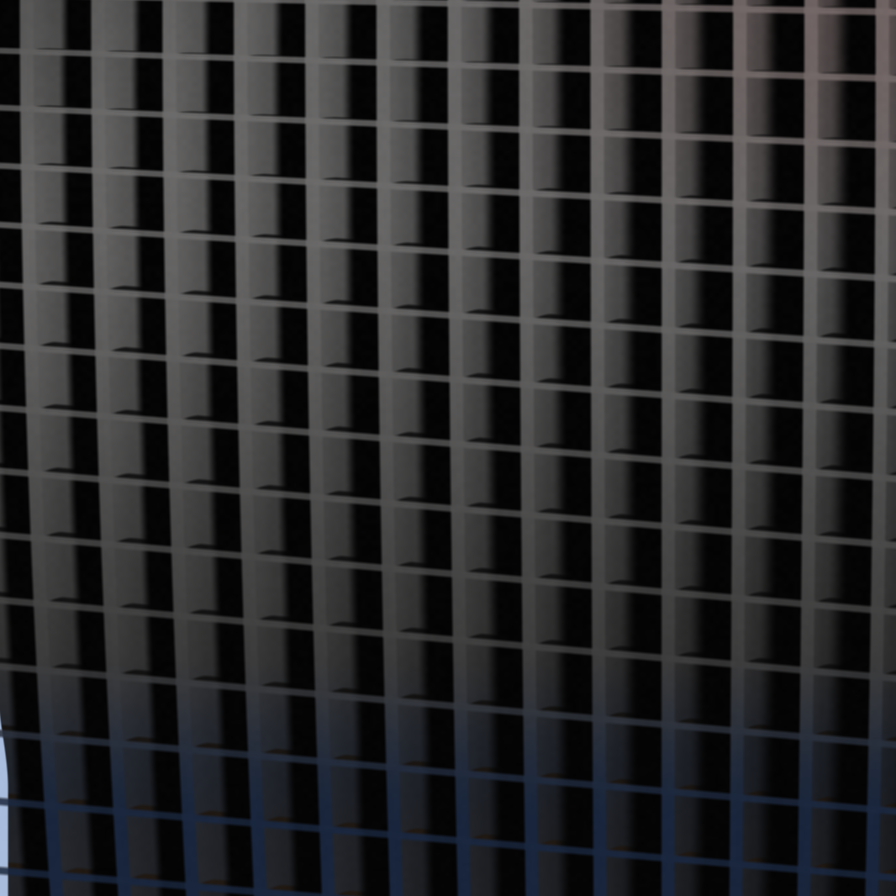
Reproduce this pattern procedurally as a Shadertoy shader.

```glsl
// Curved grey egg-crate grille: deep square cells lit from the right, blue glow below.
#define COL_START vec2(0.0221, 0.0339)   // first column at the top, its drift below
#define COL_PITCH vec2(0.0796, -0.0038)  // column spacing at the top, its change below
#define RIB_WIDTH 0.19                   // upright rib, share of a cell
#define BAR_HALF 0.052                   // half height of a cross bar, share of a cell
#define SOFT 0.03                        // edge softness, share of a cell
#define SHADOW_DEPTH 0.075               // shadow above each cross bar
#define VARIATION 0.07                   // brightness change between cells
#define GRAIN 0.012
#define BLACK vec3(0.017, 0.016, 0.016)
#define BLUE vec3(0.095, 0.145, 0.235)
#define SKY vec3(0.66, 0.74, 0.87)

float hash(vec2 p) {
    return fract(sin(dot(p, vec2(127.1, 311.7))) * 43758.5453);
}

float noise(vec2 p) {
    vec2 i = floor(p), f = fract(p);
    f = f * f * (3.0 - 2.0 * f);
    return mix(mix(hash(i), hash(i + vec2(1, 0)), f.x),
               mix(hash(i + vec2(0, 1)), hash(i + vec2(1, 1)), f.x), f.y);
}

// Maps the canvas (y down) to column and row numbers on the bent panel.
vec2 panelCoord(vec2 p) {
    float bend = p.y * p.y;
    float column = (p.x - COL_START.x - COL_START.y * bend)
                 / (COL_PITCH.x + COL_PITCH.y * bend);

    // Rows are sloped, and widen downwards on the left: solve a k^2 + b k + c = 0.
    float side = (p.x - 0.065) / 0.911;
    float a = 0.000527 * (1.0 - side);
    float b = mix(0.0638, 0.0742, side);
    float c = mix(0.0586, 0.0872, side) - p.y;
    float row = -2.0 * c / (b + sqrt(b * b - 4.0 * a * c));
    return vec2(column, row);
}

// Light on the front faces: warm at the top right, blue at the bottom.
vec3 faceLight(vec2 p) {
    float level = mix(0.405, 0.225, smoothstep(0.18, 0.85, p.y));
    level *= 1.0 - 0.16 * (1.0 - smoothstep(0.0, 0.3, p.x + p.y));
    vec3 col = level * vec3(1.0, 0.99, 0.985);
    float warm = smoothstep(0.45, 1.0, p.x) * (1.0 - smoothstep(0.0, 0.35, p.y));
    col *= mix(vec3(1.0), vec3(1.08, 0.97, 0.97), warm);
    return mix(col, BLUE, smoothstep(0.71, 0.93, p.y));
}

void mainImage(out vec4 fragColor, in vec2 fragCoord) {
    vec2 p = fragCoord / iResolution.xy;
    p.y = 1.0 - p.y;
    float soft = max(SOFT, 10.0 / iResolution.y);

    // Cell coordinates run from the middle of one rib to the middle of the next.
    vec2 q = panelCoord(p) - vec2(0.5 * RIB_WIDTH, 0.0);
    vec2 id = floor(q);
    vec2 cell = q - id;
    float u = cell.x + 0.5 * RIB_WIDTH;
    float random = hash(id) - 0.5;
    vec3 face = faceLight(p);

    // Inner side wall, fading into the black depth of the cell
    float rightward = smoothstep(0.1, 1.0, p.x);
    float low = smoothstep(0.72, 0.95, p.y);
    vec3 wall = mix(face, vec3(0.17, 0.165, 0.165), 0.75 * low);
    wall *= mix(0.93, 0.76, rightward) * (1.0 + VARIATION * random);
    float fadeStart = mix(0.54, 0.34, rightward) + 0.03 * random;
    float fadeEnd = mix(0.70, 0.66, rightward) + 0.03 * random;
    float depth = smoothstep(fadeStart, fadeEnd, u);
    wall *= 1.0 - 0.12 * smoothstep(RIB_WIDTH, fadeStart, u);
    vec3 col = mix(wall, BLACK, depth);

    // Tapering shadow on the cell floor, brownish towards the bottom
    float thick = SHADOW_DEPTH * smoothstep(0.16, 0.45, u)
                * mix(0.2, 1.0, smoothstep(0.05, 0.4, p.y));
    float shadowTop = 1.0 - BAR_HALF - thick;
    float shadow = smoothstep(shadowTop - soft, shadowTop + soft, cell.y)
                 * smoothstep(0.18, 0.30, u);
    vec3 shade = mix(vec3(0.055), vec3(0.125, 0.09, 0.06), low * (1.0 - depth));
    col = mix(col, mix(shade, BLACK, depth), shadow * 0.9);

    // Front faces of the ribs and cross bars
    float ribDist = min(cell.x, 1.0 - cell.x) - 0.5 * RIB_WIDTH;
    float barDist = min(cell.y, 1.0 - cell.y) - BAR_HALF;
    float rib = 1.0 - smoothstep(-soft, soft, ribDist);
    float bar = 1.0 - smoothstep(-soft, soft, barDist);
    col = mix(col, face * (1.0 + 0.3 * VARIATION * random), rib);
    col = mix(col, face * 1.04, bar * mix(0.95, 0.82, depth * (1.0 - rib)));

    // Bright gap beside the panel at the lower left
    float gapEdge = 0.012 * smoothstep(0.76, 0.88, p.y) - 0.003;
    float gap = 1.0 - smoothstep(gapEdge - 0.0015, gapEdge + 0.0015, p.x);
    col = mix(col, SKY, gap * (1.0 - 0.85 * bar));

    // Faint mottling
    col += GRAIN * (noise(p * 170.0) - 0.5) * (0.3 + 2.0 * face.g);
    fragColor = vec4(clamp(col, 0.0, 1.0), 1.0);
}
```
